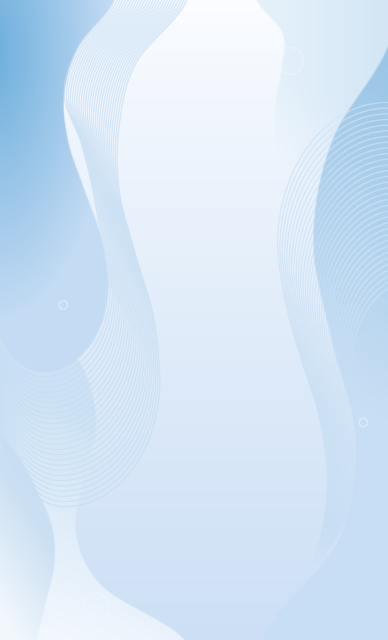
This background is drawn by a Shadertoy shader. Its source:

```glsl
const float HEIGHT = 768.0; // canvas height in design units, y runs downward

// Smooth curve through seven evenly spaced knots, u in 0..1
float spline(float knots[7], float u) {
    float s = clamp(u, 0.0, 1.0) * 6.0;
    int i = min(int(s), 5);
    float f = s - float(i);
    float a = knots[max(i - 1, 0)], b = knots[i];
    float c = knots[i + 1], d = knots[min(i + 2, 6)];
    return b + 0.5 * f * (c - a + f * (2.0 * a - 5.0 * b + 4.0 * c - d
         + f * (3.0 * (b - c) + d - a)));
}

// Coverage of the side where d is negative
float fill(float d) {
    float w = min(fwidth(d), 4.0 * HEIGHT / iResolution.y);
    return 1.0 - smoothstep(-w, w, d);
}

// Coverage of a hairline at d = 0
float hairline(float d) {
    float w = min(fwidth(d), 4.0 * HEIGHT / iResolution.y);
    return 1.0 - smoothstep(0.0, 1.15 * w, abs(d));
}

// Ellipse given as center.xy, radii.zw, with its own radius on the left
float ellipse(vec2 p, vec4 e, float leftRadius) {
    vec2 q = p - e.xy;
    float rx = q.x < 0.0 ? leftRadius : e.z;
    return (length(q / vec2(rx, e.w)) - 1.0) * e.z;
}

// Lines blended from an inner to an outer curve, each ending in an elliptic arc
float strands(vec2 p, float inner[7], float outer[7], vec4 innerArc,
              vec4 outerArc, vec2 leftRadii, int count) {
    float clear = 1.0;
    for (int i = 0; i < count; i++) {
        float t = float(i) / float(count - 1);
        vec4 arc = mix(innerArc, outerArc, t);
        float u = p.y / arc.y;
        float d = p.x - mix(spline(inner, u), spline(outer, u), t);
        if (u > 1.0) d = ellipse(p, arc, mix(leftRadii.x, leftRadii.y, t));
        clear *= 1.0 - 0.65 * hairline(d);
    }
    return 1.0 - clear;
}

void mainImage(out vec4 fragColor, in vec2 fragCoord) {
    vec2 p = vec2(fragCoord.x, iResolution.y - fragCoord.y) * HEIGHT / iResolution.y;

    // Vertical base gradient
    vec3 color = mix(vec3(0.985, 0.99, 1.0), vec3(0.80, 0.875, 0.96),
                     pow(p.y / HEIGHT, 0.85));

    // Pale veil at the upper right
    float veilEdge = spline(float[7](308., 339., 338., 331., 329., 336., 352.), p.y / 240.0);
    float veilFade = 1.0 - smoothstep(80.0, 230.0, p.y - 0.6 * (p.x - 340.0));
    vec3 veilColor = mix(vec3(0.89, 0.94, 0.98), vec3(0.83, 0.90, 0.96),
                         clamp((p.x - 340.0) / 120.0, 0.0, 1.0));
    color = mix(color, veilColor, fill(veilEdge - p.x) * veilFade);

    // Blue wave on the right
    float waveEdge = spline(float[7](468., 399., 376., 398., 427., 406., 315.), (p.y - 48.0) / 720.0);
    float waveTone = clamp((p.y - 60.0) / 450.0 + (464.0 - p.x) / 700.0, 0.0, 1.0);
    color = mix(color, mix(vec3(0.60, 0.77, 0.90), vec3(0.785, 0.87, 0.955), waveTone),
                fill(waveEdge - p.x));

    // Light neck flowing down to the lower left
    float neckEdge = spline(float[7](60., 102., 115., 101., 91., 123., 221.), (p.y - 382.0) / 386.0);
    float neckTone = clamp((p.y - 450.0) / 290.0 - p.x / 700.0, 0.0, 1.0);
    color = mix(color, mix(vec3(0.80, 0.885, 0.955), vec3(0.95, 0.97, 0.995), neckTone),
                fill(p.x - neckEdge));

    // Corner wave at the lower left
    float cornerEdge = spline(float[7](-14., 20., 45., 63., 65., 55., 45.), (p.y - 500.0) / 268.0);
    float cornerTone = clamp((p.y - 560.0 - 1.5 * p.x) / 180.0, 0.0, 1.0);
    color = mix(color, mix(vec3(0.795, 0.875, 0.95), vec3(0.95, 0.97, 0.99), cornerTone),
                fill(p.x - cornerEdge));

    // Deep blue drop at the upper left
    vec4 dropArc = vec4(52.0, 340.0, 78.0, 106.0);
    float drop = p.x - spline(float[7](137., 94., 77., 82., 101., 121., 130.), p.y / dropArc.y);
    if (p.y > dropArc.y) drop = ellipse(p, dropArc, 66.0);
    float dropTone = min(length((p - vec2(-10.0, 60.0)) / vec2(150.0, 330.0)), 1.0);
    color = mix(color, mix(vec3(0.42, 0.68, 0.86), vec3(0.77, 0.86, 0.955), dropTone),
                fill(drop));

    // Twisted strands on the left
    float leftLines = strands(p,
        float[7](137., 94., 77., 97., 111., 121., 130.),
        float[7](224., 163., 143., 143., 162., 184., 192.),
        dropArc, vec4(78.0, 455.0, 114.0, 153.0), vec2(66.0, 86.0), 27);
    color = mix(color, vec3(0.77, 0.865, 0.95), leftLines);

    // Strands on the right, turned by half a revolution
    vec2 turned = vec2(464.0, 690.0) - p;
    float rightLines = strands(turned,
        float[7](90., 62., 43., 35., 36., 40., 42.),
        float[7](92., 75., 72., 83., 104., 122., 131.),
        vec4(-26.0, 250.0, 68.0, 100.0), vec4(0.0, 395.0, 131.0, 172.0),
        vec2(68.0, 131.0), 33);
    vec3 lineColor = mix(vec3(0.77, 0.865, 0.95), vec3(0.84, 0.91, 0.975),
                         smoothstep(370.0, 430.0, p.x) * (1.0 - smoothstep(300.0, 480.0, p.y)));
    color = mix(color, lineColor, rightLines * smoothstep(0.0, 60.0, turned.y) * 0.85);

    // Faint rings: center and radius
    vec3 rings[4] = vec3[4](vec3(348., 73., 16.), vec3(76., 366., 5.),
                            vec3(436., 507., 5.), vec3(115., 728., 16.));
    for (int i = 0; i < 4; i++) {
        float d = length(p - rings[i].xy) - rings[i].z;
        color = mix(color, vec3(0.94, 0.97, 1.0), 0.5 * hairline(d));
    }

    fragColor = vec4(color, 1.0);
}
```
